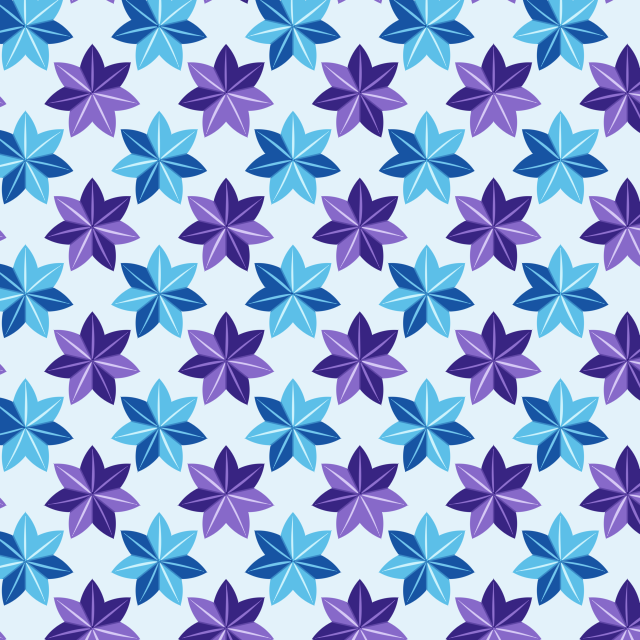
Reproduce this pattern procedurally as a WebGL 2 fragment shader.

```glsl
#version 300 es
precision highp float;
// Seven-petal faceted stars, blue and purple, on two interleaved square lattices.

#define PITCH 0.209
#define ORIGIN vec2(0.4577, 0.541)
#define PETALS 7.0
#define STAR_RADIUS 0.0768
#define VALLEY 0.58
#define BULGE 0.035
#define RIB_WIDTH 0.029
#define SWAP_CHANCE 0.4
#define LIT_CHANCE 0.5

uniform vec2 u_resolution;
out vec4 fragColor;

const float STEP = 6.2831853 / PETALS;
const vec3 PAPER = vec3(0.89, 0.95, 0.98);
const vec3 SKY = vec3(0.36, 0.75, 0.91);
const vec3 NAVY = vec3(0.09, 0.33, 0.64);
const vec3 LILAC = vec3(0.53, 0.41, 0.79);
const vec3 VIOLET = vec3(0.22, 0.14, 0.51);

float hash(vec2 p) {
    return fract(sin(dot(p, vec2(127.1, 311.7))) * 43758.5453);
}

// Petals count clockwise from the top; the two families have opposite shading.
bool petalIsLit(float k, bool purple, float seed) {
    bool lit = k < 1.5 || k == 3.0 || k == 5.0;
    if (purple) return k == 3.0 ? seed < LIT_CHANCE : !lit;
    bool swapped = seed < SWAP_CHANCE && (k == 4.0 || k == 5.0);
    return swapped ? !lit : lit;
}

vec3 petalColor(bool lit, bool purple) {
    return purple ? (lit ? LILAC : VIOLET) : (lit ? SKY : NAVY);
}

vec3 ribColor(bool lit, bool purple) {
    return purple ? (lit ? vec3(0.84, 0.79, 0.96) : vec3(0.56, 0.44, 0.81))
                  : (lit ? vec3(0.80, 0.95, 0.99) : vec3(0.45, 0.78, 0.93));
}

// Signed distance to one petal's curved edge; the petal points along +y.
float petalEdge(vec2 q) {
    vec2 tip = vec2(0.0, 1.0);
    vec2 valley = VALLEY * vec2(sin(0.5 * STEP), cos(0.5 * STEP));
    vec2 side = tip - valley;
    vec2 normal = normalize(vec2(side.y, -side.x));
    vec2 fromValley = vec2(abs(q.x), q.y) - valley;
    float t = clamp(dot(fromValley, side) / dot(side, side), 0.0, 1.0);
    return dot(fromValley, normal) - BULGE * 4.0 * t * (1.0 - t);
}

// Draws a unit-radius star over the base colour.
vec3 drawStar(vec3 base, vec2 p, bool purple, vec2 id, float aa) {
    float seed = hash(id + (purple ? 17.0 : 3.0));
    float angle = atan(p.x, p.y);
    float sector = floor(angle / STEP + 0.5);
    float local = angle - sector * STEP;
    float radius = length(p);
    vec2 q = radius * vec2(sin(local), cos(local));
    float k = mod(sector, PETALS);
    float neighbour = mod(k + (local < 0.0 ? -1.0 : 1.0) + PETALS, PETALS);

    // Flat petals with smoothed creases between them
    bool lit = petalIsLit(k, purple, seed);
    bool nextLit = petalIsLit(neighbour, purple, seed);
    float crease = radius * sin(0.5 * STEP - abs(local));
    float blend = 0.5 * (1.0 - smoothstep(0.0, aa, crease));
    vec3 color = mix(petalColor(lit, purple), petalColor(nextLit, purple), blend);

    // Tapered, slightly bowed midrib
    float t = clamp((q.y - 0.04) / 0.89, 0.0, 1.0);
    float jitter = hash(id * 7.0 + vec2(k, purple ? 5.0 : 1.0));
    float bow = (jitter - 0.5) * 0.05 * t * (1.0 - t) * 4.0;
    float halfWidth = RIB_WIDTH * (0.75 + 0.4 * jitter) * sqrt(t) * (1.0 - t) * 2.2;
    float rib = 1.0 - smoothstep(-0.5 * aa, 0.5 * aa, abs(q.x - bow) - halfWidth);
    rib *= step(0.001, t) * step(t, 0.999);
    color = mix(color, ribColor(lit, purple), rib);

    float cover = 1.0 - smoothstep(-0.5 * aa, 0.5 * aa, petalEdge(q));
    return mix(base, color, cover);
}

void main() {
    vec2 uv = gl_FragCoord.xy / u_resolution;
    float aa = 1.4 / (min(u_resolution.x, u_resolution.y) * STAR_RADIUS);
    vec3 color = PAPER;

    // Blue lattice, then the purple one shifted by half a pitch
    for (int family = 0; family < 2; family++) {
        vec2 grid = (uv - ORIGIN) / PITCH + 0.5 * float(family);
        vec2 id = floor(grid + 0.5);
        vec2 p = (grid - id) * PITCH / STAR_RADIUS;
        color = drawStar(color, p, family == 1, id, aa);
    }
    fragColor = vec4(color, 1.0);
}
```
